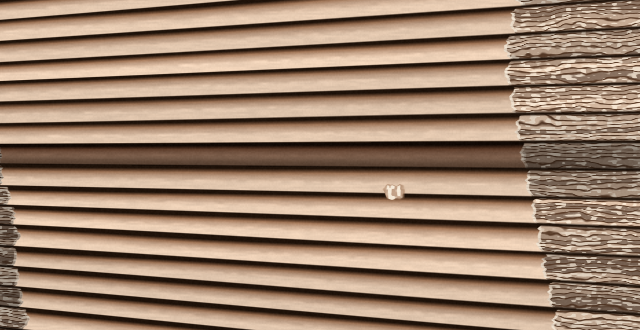
Write a WebGL 2 fragment shader that draws this texture.

```glsl
#version 300 es
precision highp float;
uniform vec2 u_resolution;
out vec4 fragColor;

const vec3 INK = vec3(0.12, 0.07, 0.035);
const vec3 UMBER = vec3(0.36, 0.24, 0.16);
const vec3 BROWN = vec3(0.61, 0.44, 0.32);
const vec3 TAN = vec3(0.76, 0.63, 0.53);
const vec3 PALE = vec3(0.92, 0.81, 0.71);
const vec3 GRAY = vec3(0.52, 0.42, 0.35);
const vec3 CREAM = vec3(0.96, 0.91, 0.84);

float hash(vec2 p) {
  vec3 q = fract(p.xyx * 0.1031);
  q += dot(q, q.yzx + 33.33);
  return fract((q.x + q.y) * q.z);
}

float noise(vec2 p) {
  vec2 i = floor(p), f = fract(p);
  f = f * f * (3.0 - 2.0 * f);
  return mix(mix(hash(i), hash(i + vec2(1, 0)), f.x),
             mix(hash(i + vec2(0, 1)), hash(i + 1.0), f.x), f.y);
}

// Long folded side: deep gap on top, then a ramp up to a lit lower lip
vec3 foldedFace(vec2 p, float id, float v) {
  float gap = 0.05 + 0.1 * noise(vec2(p.x * 1.5, id * 5.3));
  gap += 0.08 * step(7.5, id) * smoothstep(1.5, 0.2, p.x);
  float h = v - gap;
  vec3 c = mix(INK, UMBER, smoothstep(-0.04, 0.08, h));
  c = mix(c, BROWN, smoothstep(0.04, 0.17, h));
  c = mix(c, TAN, smoothstep(0.1, 0.32, h));
  c = mix(c, PALE, smoothstep(0.25, 0.58, h));

  // Scuffed crease and paper fibres
  float crease = smoothstep(0.1, 0.0, abs(v - 0.52 - 0.06 * hash(vec2(id, 4.0))));
  c += 0.07 * crease * (noise(vec2(p.x * 45.0, id * 9.0)) - 0.3);
  c *= 0.97 + 0.06 * noise(p * vec2(30.0, 190.0));
  c *= 0.93 + 0.09 * hash(vec2(id, 17.0));
  return mix(c, INK, smoothstep(0.92, 0.995, v));
}

// Cut ends: wavy thin sheets with frayed light edges
vec3 cutSheets(vec2 p, float id, float v) {
  float s = v * 6.0 + 1.8 * noise(vec2(p.x * 8.0, id * 7.0 + v * 2.0));
  s += 0.5 * noise(p * vec2(45.0, 80.0));
  float sheet = floor(s), f = fract(s);
  vec3 c = mix(GRAY * 0.85, PALE, 0.85 * hash(vec2(sheet, id * 3.0)));
  float body = smoothstep(0.0, 0.3, f) * smoothstep(1.0, 0.8, f);
  c = mix(UMBER * 0.95, c, body);
  float fray = smoothstep(0.5, 0.75, noise(p * vec2(65.0, 170.0) + id));
  c = mix(c, CREAM, 0.75 * fray * body);
  c *= 0.82 + 0.25 * hash(vec2(id, 8.0));
  return mix(INK, c, smoothstep(0.0, 0.1, v) * smoothstep(1.0, 0.9, v));
}

void main() {
  vec2 p = vec2(gl_FragCoord.x, u_resolution.y - gl_FragCoord.y) / u_resolution.y;
  float px = 1.0 / u_resolution.y;

  // Boards fan out towards the right
  float row = (p.y - 0.0644 + 0.0798 * p.x) / (0.0619 + 0.01275 * p.x);
  row += 0.16 * (noise(vec2(p.x * 0.7, row * 0.9 + 20.0)) - 0.5);
  float id = floor(row), v = fract(row);

  // Ragged ends of each board
  float ragged = 0.012 * (noise(vec2(id * 4.0, p.y * 130.0)) - 0.5);
  float bow = 0.05 * (v - 0.5) * (v - 0.5);
  float right = 1.525 + 0.0159 * abs(id - 2.5) + bow + ragged;
  float left = 0.005 + 0.009 * (id - 7.0) + 0.025 * hash(vec2(id, 2.0)) - bow + ragged;
  left = id < 6.0 ? -1.0 : left;

  vec3 face = foldedFace(p, id, v);
  vec3 ends = cutSheets(p, id, v);
  ends *= p.x < 0.5 ? 0.75 : 1.0;

  // One sunken board lies in shade
  if (id == 6.0) {
    face = mix(face * vec3(0.57, 0.5, 0.46), INK, 0.45 * smoothstep(0.45, 0.95, v));
    ends *= 0.75;
  }

  float inside = min(p.x - left, right - p.x);
  vec3 color = mix(ends, face, smoothstep(-px, px, inside));

  // Torn light rim where the board is cut
  float rim = smoothstep(0.007, 0.002, abs(inside + 0.003));
  rim *= smoothstep(0.12, 0.3, v) * smoothstep(0.98, 0.85, v);
  color = mix(color, CREAM, rim * (id == 6.0 ? 0.25 : 0.8) * (p.x < 0.5 ? 0.5 : 1.0));

  // Small tear with a lifted flap
  vec2 q = p - vec2(1.195, 0.577);
  float tear = length(q * vec2(1.0, 1.25)) - 0.026 + 0.02 * (noise(p * 75.0) - 0.5) - 0.3 * q.y;
  vec3 flap = mix(TAN, CREAM, smoothstep(0.25, 0.65, noise(p * vec2(110.0, 90.0))));
  color = mix(color, BROWN, 0.6 * smoothstep(0.007, 0.0, tear));
  color = mix(color, flap, smoothstep(px, -px, tear));

  color += 0.025 * (noise(p * 240.0) - 0.5);
  fragColor = vec4(clamp(color, 0.0, 1.0), 1.0);
}
```
